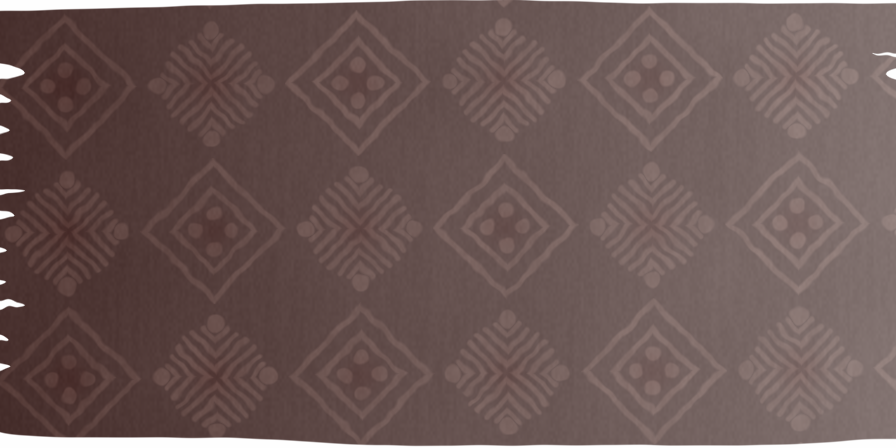
Write a WebGL 1 fragment shader that draws this pattern.

```glsl
precision highp float;
uniform vec2 u_resolution;

float hash(vec2 p) {
  return fract(sin(dot(p, vec2(12.9898, 78.233))) * 43758.5453);
}

float noise(vec2 p) {
  vec2 i = floor(p), f = fract(p);
  f = f * f * (3.0 - 2.0 * f);
  return mix(mix(hash(i), hash(i + vec2(1.0, 0.0)), f.x),
             mix(hash(i + vec2(0.0, 1.0)), hash(i + 1.0), f.x), f.y);
}

// Both motifs use r, the cell position folded along its diagonals.
float diamondMotif(vec2 r) {
  float ring = max(r.x, r.y);
  float lines = min(abs(ring - 0.33), abs(ring - 0.198)) - 0.02;
  return min(lines, length(r - 0.085) - 0.052);
}

float chevronMotif(vec2 r) {
  float across = min(r.x, r.y), along = max(r.x, r.y);
  float lane = clamp(floor(across / 0.072), 0.0, 2.0);
  float overrun = max(along - 0.33 + 0.02 * lane, 0.0);
  float strokes = length(vec2(across - (lane + 0.5) * 0.072, overrun)) - 0.018;
  return min(strokes, length(r - 0.26) - 0.058);
}

// Tapered bristle gap reaching inward from a side edge.
float tear(vec2 p, float reach, float halfWidth) {
  float taper = sqrt(max(1.0 - p.x / reach, 0.0));
  return max(abs(p.y) - halfWidth * taper, p.x - reach);
}

// Signed distance to the bare paper around the painted band.
float paperDistance(vec2 p, float width) {
  float x = p.x * 2.0 / width;
  float ragged = 0.003 * (noise(vec2(x * 14.0, 3.0)) - 0.5);
  float top = 0.025 * pow(max(1.0 - x / 1.1, 0.0), 1.3)
            + 0.007 * smoothstep(1.1, 1.5, x) + ragged;
  float bottom = 0.006 + 0.017 * (1.0 - smoothstep(0.5, 0.85, x))
               + 0.013 * exp(-x / 0.05)
               + 0.014 * smoothstep(1.7, 2.0, x) + ragged;
  float d = min(1.0 - top - p.y, p.y - bottom);

  // Dry-brush gaps on the left, every fourth one long
  float bend = 0.008 * (noise(p * vec2(50.0, 25.0)) - 0.5);
  for (int i = 0; i < 11; i++) {
    float n = float(i);
    float h = hash(vec2(n, 5.0));
    float y = 0.84 - 0.066 * n + 0.02 * (h - 0.5);
    float reach = mod(n, 4.0) < 0.5 ? 0.055 : 0.01 + 0.022 * h;
    float halfWidth = 0.005 + 0.005 * h + 0.011 * exp(-2.0 * n);
    d = min(d, tear(vec2(p.x, p.y - y + bend), reach, halfWidth));
  }

  // Two gaps on the right
  for (int i = 0; i < 2; i++) {
    float n = float(i);
    vec2 local = vec2(width - p.x, p.y - 0.88 + 0.043 * n + bend);
    d = min(d, tear(local, 0.052 - 0.03 * n, 0.004 + 0.009 * n));
  }
  return d;
}

void main() {
  vec2 p = gl_FragCoord.xy / u_resolution.y;
  float width = u_resolution.x / u_resolution.y;
  float pixel = 1.0 / u_resolution.y;

  // Slightly tilted checkerboard of cells with hand-drawn wobble
  vec2 q = p - vec2(0.146, 0.807);
  q = vec2(q.x + 0.013 * q.y, q.y - 0.013 * q.x) / 0.3263;
  vec2 cell = floor(q + 0.5);
  vec2 local = q - cell;
  vec2 wobble = vec2(noise(q * 13.0 + 40.0), noise(q * 13.0 + 90.0)) - 0.5;
  vec2 drawn = local + 0.026 * wobble;
  vec2 r = abs(vec2(drawn.x + drawn.y, drawn.y - drawn.x)) * 0.7071;
  float isChevron = mod(cell.x + cell.y, 2.0);
  float d = isChevron > 0.5 ? chevronMotif(r) : diamondMotif(r);
  float soft = pixel / 0.3263 + 0.004;
  float ink = 1.0 - smoothstep(-soft, soft, d);
  ink *= 0.85 + 0.2 * hash(cell + 7.0);
  ink *= 0.75 + 0.4 * noise(q * 9.0);

  // Brown ground fading to the right, with woven grain
  vec3 color = mix(vec3(0.28, 0.185, 0.175), vec3(0.51, 0.45, 0.44), p.x / width);
  color += 0.022 * (noise(p * vec2(190.0, 120.0)) - 0.5);
  color += 0.014 * (noise(p * vec2(130.0, 12.0)) - 0.5);
  color += 0.02 * (noise(p * 5.0) - 0.5);
  color -= vec3(0.015, 0.03, 0.03) * exp(-50.0 * dot(local, local));
  color += vec3(0.08, 0.068, 0.062) * ink;

  float painted = smoothstep(-pixel, pixel, paperDistance(p, width));
  gl_FragColor = vec4(mix(vec3(0.995), color, painted), 1.0);
}
```
